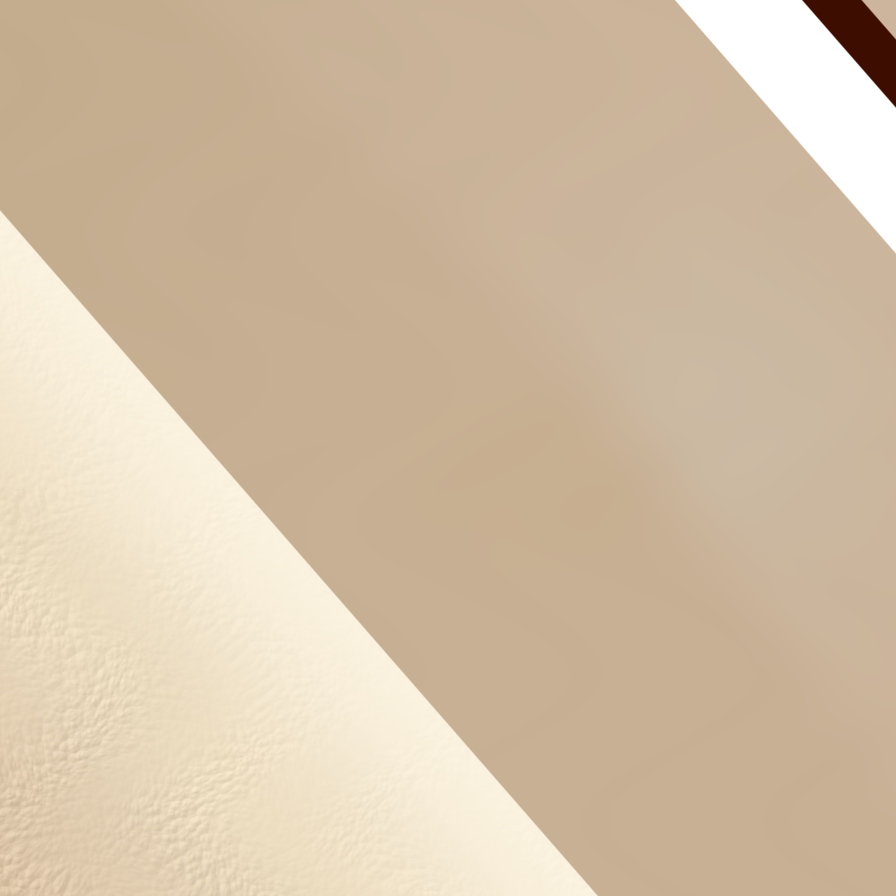
This background is drawn by a WebGL 2 fragment shader. Its source:

```glsl
#version 300 es
precision highp float;
// Diagonal layers: grainy cream paper, a soft tan band, a white stripe and a dark brown line.
uniform vec2 u_resolution;
out vec4 fragColor;

vec2 hash2(vec2 p) {
    vec3 q = fract(vec3(p.xyx) * vec3(0.1031, 0.1030, 0.0973));
    q += dot(q, q.yzx + 33.33);
    return fract((q.xx + q.yz) * q.zy);
}

// Cellular noise: distance to the nearest scattered point.
float cellular(vec2 p) {
    vec2 cell = floor(p), local = fract(p);
    float nearest = 2.0;
    for (int y = -1; y <= 1; y++) {
        for (int x = -1; x <= 1; x++) {
            vec2 offset = vec2(x, y);
            vec2 delta = offset + hash2(cell + offset + 50.0) - local;
            nearest = min(nearest, dot(delta, delta));
        }
    }
    return sqrt(nearest);
}

// Paper relief: bent cells at two scales.
float relief(vec2 p) {
    p += 0.006 * sin(p.yx * 37.0 + 2.0 * sin(p * 23.0));
    return 0.6 * cellular(p * vec2(62.0, 78.0)) + 0.4 * cellular(p * 125.0 + 7.0);
}

float blob(vec2 p, vec2 center, vec2 radius) {
    vec2 q = (p - center) / radius;
    return exp(-dot(q, q));
}

vec3 tanBand(vec2 uv, float across) {
    vec3 color = mix(vec3(0.768, 0.676, 0.560), vec3(0.784, 0.690, 0.584),
                     smoothstep(0.0, 0.8, uv.x + 0.35 * (1.0 - uv.y)));
    // Soft fold, then a pale grey-green sheen beyond it.
    float fold = smoothstep(0.80, 0.91, across + 0.012 * sin(uv.x * 7.0));
    color += fold * vec3(0.010, 0.014, 0.018);
    color += fold * blob(uv, vec2(0.81, 0.54), vec2(0.20, 0.23)) * vec3(0.004, 0.024, 0.038);
    color -= blob(uv, vec2(0.60, 0.46), vec2(0.13, 0.10)) * vec3(0.004, 0.006, 0.018);
    return color + 0.002 * sin(uv.x * 31.0 + 3.0 * sin(uv.y * 19.0));
}

vec3 creamPaper(vec2 uv, float depth) {
    vec3 color = mix(vec3(0.980, 0.945, 0.870), vec3(0.925, 0.865, 0.755),
                     smoothstep(0.0, 0.24, depth));
    color = mix(color, vec3(0.845, 0.750, 0.635), smoothstep(0.18, 0.56, depth));
    // Emboss the relief with light from the upper left.
    float slope = relief(uv + vec2(-0.0015, 0.0015)) - relief(uv);
    float patches = 0.65 + 0.35 * sin(uv.x * 29.0 + 2.0 * sin(uv.y * 21.0));
    float grain = slope * patches * mix(0.05, 0.30, smoothstep(0.03, 0.40, depth));
    float mottle = 0.006 * sin(uv.x * 17.0 + uv.y * 11.0 + 2.0 * sin(uv.y * 15.0));
    return color + grain + mottle * smoothstep(0.05, 0.2, depth);
}

void main() {
    vec2 uv = gl_FragCoord.xy / u_resolution;
    float across = dot(uv, vec2(0.7538, 0.6572));
    float soft = 0.9 / min(u_resolution.x, u_resolution.y);

    // Layers stacked from the lower left to the upper right.
    vec3 color = creamPaper(uv, max(0.503 - across, 0.0));
    color = mix(color, tanBand(uv, across), smoothstep(-soft, soft, across - 0.503));
    color = mix(color, vec3(1.0), smoothstep(-soft, soft, across - 1.225));
    color = mix(color, vec3(0.24, 0.05, 0.0), smoothstep(-soft, soft, across - 1.332));
    color = mix(color, vec3(0.80, 0.71, 0.61), smoothstep(-soft, soft, across - 1.382));
    fragColor = vec4(color, 1.0);
}
```
